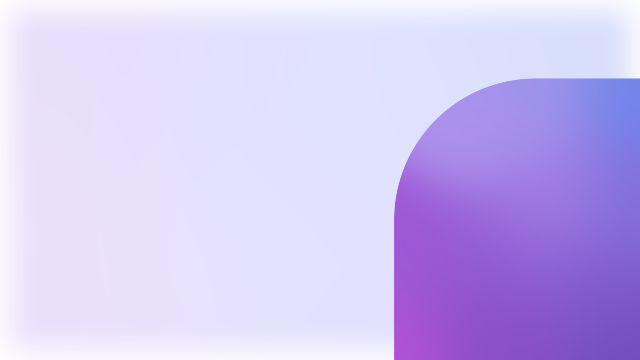
This background is drawn by a Shadertoy shader. Its source:

```glsl
// Lengths are in canvas heights, origin at the lower left.
const vec2 PANEL_CORNER = vec2(1.095, 0.782);
const float PANEL_RADIUS = 0.393;
const float PANEL_FALLOFF = 32.0;
const float BACKDROP_FALLOFF = 9.0;
const vec2 FADE_RANGE = vec2(-0.045, 0.105);
const vec3 PAPER = vec3(1.0, 0.995, 1.0);

const int PANEL_COUNT = 11;
const vec2 PANEL_POINTS[PANEL_COUNT] = vec2[](
    vec2(1.48, 0.80), vec2(1.79, 0.76), vec2(1.33, 0.67), vec2(1.09, 0.30),
    vec2(1.09, 0.00), vec2(1.39, 0.06), vec2(1.78, 0.01), vec2(1.53, 0.43),
    vec2(1.79, 0.43), vec2(1.38, 0.27), vec2(1.67, 0.22));
const vec3 PANEL_COLOURS[PANEL_COUNT] = vec3[](
    vec3(0.60, 0.58, 0.92), vec3(0.44, 0.52, 0.92), vec3(0.68, 0.57, 0.93),
    vec3(0.62, 0.34, 0.84), vec3(0.70, 0.32, 0.83), vec3(0.53, 0.30, 0.78),
    vec3(0.44, 0.30, 0.75), vec3(0.64, 0.50, 0.90), vec3(0.50, 0.44, 0.86),
    vec3(0.57, 0.36, 0.82), vec3(0.50, 0.35, 0.79));

const int BACKDROP_COUNT = 8;
const vec2 BACKDROP_POINTS[BACKDROP_COUNT] = vec2[](
    vec2(0.10, 0.53), vec2(0.23, 0.87), vec2(0.69, 0.77), vec2(1.05, 0.65),
    vec2(1.65, 0.88), vec2(0.69, 0.30), vec2(1.02, 0.12), vec2(0.20, 0.07));
const vec3 BACKDROP_COLOURS[BACKDROP_COUNT] = vec3[](
    vec3(0.923, 0.880, 0.985), vec3(0.903, 0.872, 0.985),
    vec3(0.887, 0.882, 0.994), vec3(0.872, 0.888, 0.996),
    vec3(0.846, 0.872, 0.990), vec3(0.904, 0.890, 0.995),
    vec3(0.890, 0.880, 0.995), vec3(0.918, 0.878, 0.985));

// Colour in rgb and weight in a, so that a sum can be normalised
vec4 weightedColour(vec2 p, vec2 centre, vec3 colour, float falloff) {
    vec2 offset = p - centre;
    return vec4(colour, 1.0) * exp(-falloff * dot(offset, offset));
}

vec3 panelColour(vec2 p) {
    vec4 sum = vec4(0.0);
    for (int i = 0; i < PANEL_COUNT; i++)
        sum += weightedColour(p, PANEL_POINTS[i], PANEL_COLOURS[i], PANEL_FALLOFF);
    return sum.rgb / max(sum.a, 1e-20);
}

vec3 backdropColour(vec2 p) {
    vec4 sum = vec4(0.0);
    for (int i = 0; i < BACKDROP_COUNT; i++)
        sum += weightedColour(p, BACKDROP_POINTS[i], BACKDROP_COLOURS[i], BACKDROP_FALLOFF);
    return sum.rgb / max(sum.a, 1e-20);
}

// Signed distance to a panel open to the right and below
float panelDistance(vec2 p) {
    vec2 q = vec2(PANEL_CORNER.x - p.x, p.y - PANEL_CORNER.y) + PANEL_RADIUS;
    return length(max(q, 0.0)) + min(max(q.x, q.y), 0.0) - PANEL_RADIUS;
}

void mainImage(out vec4 fragColor, in vec2 fragCoord) {
    vec2 p = fragCoord / iResolution.y;
    vec2 canvas = iResolution.xy / iResolution.y;
    float pixel = 1.0 / iResolution.y;

    // Pastel backdrop fading to paper at the borders
    vec2 inset = min(p, canvas - p);
    vec2 cover = smoothstep(FADE_RANGE.x, FADE_RANGE.y, inset);
    vec3 colour = mix(PAPER, backdropColour(p), cover.x * cover.y);

    // Rounded gradient panel
    float panelMask = 1.0 - smoothstep(-0.5 * pixel, 0.5 * pixel, panelDistance(p));
    colour = mix(colour, panelColour(p), panelMask);

    fragColor = vec4(colour, 1.0);
}
```
